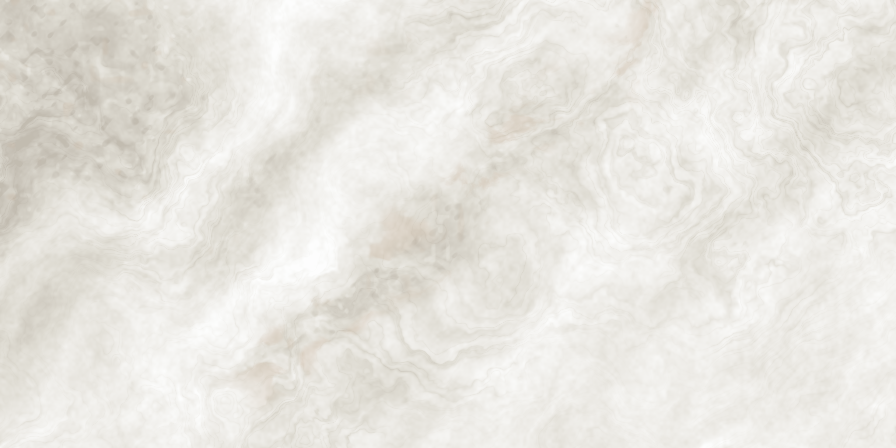
A WebGL 1 fragment shader for this texture:

```glsl
precision highp float;
// Pale polished marble: soft diagonal bands of warm grey over white stone,
// with torn edges from warped fractal noise, fine crumbling strata that fold
// round an eddy on the right, and small pits and rust flecks in darker stone.

#define WARP 0.34          // bending of the bands
#define BASE_TONE 0.27     // darkness of the plain stone
#define CLOUD 1.05         // strength of cloudy mottling
#define STRATA_FREQ 27.0   // fine layers per unit height
#define STRATA 0.27        // strength of the fine layers
#define FIBRE 0.62         // strength of the small crumbly texture
#define GRAIN 0.24         // strength of the finest grain
#define EDDY vec2(1.42, 0.50)

uniform vec2 u_resolution;

const vec3 WHITE = vec3(0.972, 0.971, 0.964);
const vec3 PEARL = vec3(0.925, 0.917, 0.897);
const vec3 SAND  = vec3(0.870, 0.858, 0.822);
const vec3 STONE = vec3(0.805, 0.786, 0.745);
const vec3 RUST  = vec3(0.790, 0.700, 0.610);

float hash(vec2 cell) {
  vec3 h = fract(vec3(cell.xyx) * 0.1031);
  h += dot(h, h.yzx + 33.33);
  return fract((h.x + h.y) * h.z);
}

float noise(vec2 p) {
  vec2 i = floor(p), f = fract(p);
  f = f * f * (3.0 - 2.0 * f);
  return mix(mix(hash(i), hash(i + vec2(1.0, 0.0)), f.x),
             mix(hash(i + vec2(0.0, 1.0)), hash(i + 1.0), f.x), f.y);
}

float fbm(vec2 p) {
  float sum = 0.0, amp = 0.5;
  for (int i = 0; i < 6; i++) {
    sum += amp * noise(p);
    p = mat2(1.6, 1.2, -1.2, 1.6) * p + 17.3;
    amp *= 0.5;
  }
  return sum;
}

// Thin bright crest where the noise crosses its middle value
float crest(vec2 p) {
  float ridge = 1.0 - abs(2.0 * noise(p) - 1.0);
  return ridge * ridge * ridge;
}

float band(float offset, float halfWidth, float soft) {
  return 1.0 - smoothstep(halfWidth - soft, halfWidth + soft, abs(offset));
}

// x runs up along the diagonal, y runs across it to the lower right
vec2 diagonal(vec2 p) {
  return vec2(p.x + p.y, p.x - p.y) * 0.7071;
}

// The end colours run on a little past white and stone
vec3 stoneColor(float tone) {
  vec3 color = mix(WHITE, PEARL, clamp(tone * 3.0, -0.4, 1.0));
  color = mix(color, SAND, clamp(tone * 3.0 - 1.0, 0.0, 1.0));
  return mix(color, STONE, clamp(tone * 3.0 - 2.0, 0.0, 1.7));
}

void main() {
  vec2 p = gl_FragCoord.xy / u_resolution.y;
  vec2 bend = vec2(fbm(p * 2.6 + 3.1), fbm(p * 2.6 + 41.7)) - 0.5;
  vec2 q = p + WARP * bend;
  vec2 d = diagonal(q);
  vec2 smoothD = diagonal(p);

  // Cloudy mottling, partly drawn out along the diagonal
  float streaks = fbm(d * vec2(2.0, 6.5) + 9.0);
  float mottle = fbm(q * 4.5 + 23.0);
  float tone = BASE_TONE + CLOUD * (0.6 * streaks + 0.4 * mottle - 0.5);

  // Dark corner, torn central bands and soft outer shadows
  float ragged = 0.16 * (mottle - 0.5);
  float corner = (1.0 - smoothstep(-0.36, -0.22, d.y + ragged))
               * (1.0 - smoothstep(0.80, 1.12, d.x));
  float leftBand = band(d.y + 0.02 + ragged, 0.055, 0.045)
                 * smoothstep(0.45, 0.70, d.x);
  float midBand = band(d.y - 0.33 + ragged, 0.062, 0.012 + 0.04 * streaks)
                * smoothstep(0.46, 0.66, d.x)
                * (1.0 - 0.65 * smoothstep(0.90, 1.30, d.x));
  float lowShadow = band(smoothD.y + 0.14 + 0.2 * bend.x, 0.08, 0.07)
                  * (1.0 - smoothstep(0.42, 0.64, smoothD.x));
  float rightShadow = band(smoothD.y - 0.77 + 0.2 * bend.y, 0.05, 0.06)
                    * smoothstep(0.75, 1.55, smoothD.x);
  float topRight = smoothstep(1.50, 1.85, d.x) * band(d.y - 0.56, 0.09, 0.08);
  tone += 0.54 * corner + 0.34 * leftBand + 0.38 * midBand
        + 0.44 * lowShadow + 0.28 * rightShadow + 0.26 * topRight;

  // Clean white ribbons beside the bands
  float ribbons = band(d.y - 0.15 + ragged, 0.06, 0.04)
                + band(d.y + 0.18, 0.025, 0.03);
  tone -= 0.17 * ribbons;

  // Fine strata follow the diagonal and fold loosely round the eddy
  vec2 fromEddy = (q - EDDY) * vec2(0.9, 1.2) + 0.6 * bend.yx;
  float curl = 1.0 - smoothstep(0.25, 0.85, length(fromEddy));
  float layer = mix(d.y, length(fromEddy), 0.8 * curl)
              + 0.7 * bend.x + 0.30 * (mottle - 0.5);
  float lines = crest(vec2(layer * STRATA_FREQ, d.x * 7.0))
              + 0.7 * crest(vec2(layer * STRATA_FREQ * 2.1, d.x * 13.0 + 5.0));
  float presence = smoothstep(0.38, 0.62, fbm(p * 3.0 + 60.0) + 0.12 * curl);
  tone += STRATA * (lines - 0.44) * (0.25 + 0.75 * presence);

  // Crumbly texture, pits, pale chips and grain
  float rough = clamp(corner + midBand + 0.6 * topRight + 0.5 * leftBand, 0.0, 1.0);
  float fibre = fbm(d * vec2(17.0, 27.0) + 31.0) - 0.5;
  tone += FIBRE * fibre * (0.65 + 0.5 * rough);
  float pits = smoothstep(0.70, 0.92, noise(smoothD * vec2(48.0, 70.0)));
  float chips = smoothstep(0.72, 0.95, noise(p * 62.0 + 80.0));
  tone += (0.1 + 0.9 * rough) * (0.24 * pits - 0.18 * chips);
  tone += GRAIN * (0.5 * noise(p * 75.0) + 0.5 * noise(p * 128.0) - 0.5);

  // Rust gathers in specks along the torn edge and in scattered flecks
  float edge = midBand * (1.0 - midBand) * 4.0;
  float flecks = smoothstep(0.80, 0.95, noise(p * 34.0 + 12.0)) * rough;
  float rust = 0.30 * edge * smoothstep(0.50, 0.68, fbm(q * 16.0))
             + 0.20 * flecks;

  gl_FragColor = vec4(mix(stoneColor(tone), RUST, rust), 1.0);
}
```
